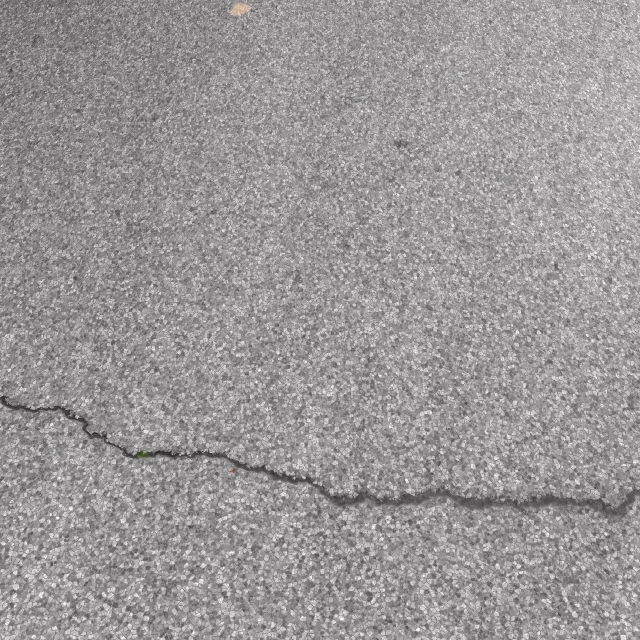
This texture is drawn by a three.js fragment shader. Its source:

```glsl
// Weathered asphalt seen at a slant, crossed by one ragged crack.
// Layered cellular noise makes the stones, which shrink with distance; broad
// gradients light the surface, and a sum of steps and sines shapes the crack.
varying vec2 vUv;

const vec3 CRACK_DARK = vec3(0.23, 0.22, 0.22);
const vec3 CRACK_DUST = vec3(0.36, 0.345, 0.35);
const vec3 CREAM = vec3(0.86, 0.75, 0.65);
const vec3 MOSS = vec3(0.29, 0.36, 0.13);
const vec3 RUST = vec3(0.50, 0.36, 0.31);

float hash(vec2 p) {
  vec3 q = fract(vec3(p.xyx) * 0.1031);
  q += dot(q, q.yzx + 33.33);
  return fract((q.x + q.y) * q.z);
}

// Nearest cell: x = its random value, y = gap to the next cell, z = distance.
vec3 cells(vec2 p) {
  vec2 home = floor(p);
  float near = 9.0, next = 9.0, tone = 0.0;
  for (int j = -1; j <= 1; j++) {
    for (int i = -1; i <= 1; i++) {
      vec2 id = home + vec2(float(i), float(j));
      vec2 seed = id + vec2(hash(id + 17.0), hash(id + 91.0));
      float d = length(seed - p);
      if (d < near) {
        next = near;
        near = d;
        tone = hash(id + 53.0);
      } else {
        next = min(next, d);
      }
    }
  }
  return vec3(tone, next - near, near);
}

// Stones of random brightness, parted by darker seams.
float stones(vec2 p, float seam) {
  vec3 c = cells(p);
  float body = smoothstep(0.0, 0.3, c.y);
  return (c.x - 0.5) * body - seam * (1.0 - body);
}

float spot(vec2 p, vec2 center, vec2 size) {
  vec2 d = (p - center) / size;
  return exp(-dot(d, d));
}

float bump(float x, float center, float width) {
  float d = (x - center) / width;
  return exp(-d * d);
}

float ripple(float x) {
  return 0.5 * sin(x * 83.0) + 0.35 * sin(x * 197.0 + 1.7) + 0.25 * sin(x * 431.0 + 0.6);
}

// Height of the crack at x: descending steps, then low waves.
float crackHeight(float x) {
  float y = 0.375 - 0.014 * smoothstep(0.0, 0.022, x);
  y -= 0.017 * smoothstep(0.08, 0.13, x) + 0.022 * smoothstep(0.127, 0.141, x);
  y -= 0.033 * smoothstep(0.135, 0.215, x) + 0.024 * smoothstep(0.345, 0.395, x);
  y -= 0.018 * smoothstep(0.40, 0.48, x) + 0.033 * smoothstep(0.48, 0.54, x);
  y += 0.011 * bump(x, 0.573, 0.018) + 0.016 * bump(x, 0.68, 0.035);
  y += 0.004 * bump(x, 0.88, 0.03) - 0.012 * bump(x, 0.958, 0.028);
  y += 0.018 * smoothstep(0.965, 1.0, x);
  return y + 0.0038 * ripple(x);
}

float crackDistance(vec2 p) {
  float y = crackHeight(p.x);
  float slope = (crackHeight(p.x + 0.002) - y) / 0.002;
  return abs(p.y - y) / sqrt(1.0 + slope * slope);
}

// Broad light: dim upper left, pale upper right, faint slanted bands.
float surfaceLight(vec2 p) {
  float light = 0.628;
  light -= 0.10 * (1.0 - smoothstep(-0.05, 0.5, p.x)) * smoothstep(0.1, 1.0, p.y);
  light -= 0.035 * spot(p, vec2(0.25, 1.05), vec2(0.3, 0.16));
  light += 0.075 * spot(p, vec2(0.98, 0.82), vec2(0.24, 0.32));
  float across = p.x - 0.45 * p.y;
  light += 0.008 * sin(across * 21.0 + sin(p.y * 9.0)) + 0.006 * sin(across * 47.0 + p.y * 13.0);
  return light;
}

void main() {
  vec2 p = vUv;
  float scale = 1.0 - 0.5 * p.y;
  vec2 ground = vec2((p.x - 0.5) / scale, -2.0 * log(scale)) + 3.0;

  // Coarse stones, fine grit and faint mottling.
  float grain = 0.34 * stones(ground * 132.0, 0.14) + 0.23 * stones(ground * 235.0 + 7.0, 0.1);
  float mottle = 0.045 * stones(ground * 38.0 + 21.0, 0.0);
  float tone = surfaceLight(p) + grain * mix(1.12, 0.72, p.y) + mottle;

  // Sparse bright chips and scattered dark pits.
  vec3 chip = cells(ground * 72.0 + 4.0);
  tone += 0.15 * step(0.93, chip.x) * (1.0 - smoothstep(0.12, 0.3, chip.z));
  vec3 pit = cells(ground * 19.0 + 11.0);
  tone -= 0.13 * smoothstep(0.72, 1.0, pit.x) * (1.0 - smoothstep(0.02, 0.2, pit.z));
  tone -= 0.22 * spot(p, vec2(0.625, 0.775), vec2(0.011, 0.006));
  vec3 color = vec3(tone + 0.002, tone - 0.004, tone);

  // Crack: thin and dark on the left, wider and dusty on the right.
  vec2 ragged = p + vec2(0.003 * sin(p.y * 310.0), 0.012 * grain);
  float d = crackDistance(ragged);
  float widen = smoothstep(0.2, 0.75, p.x);
  float width = mix(0.0026, 0.0075, widen) * (0.9 + 0.3 * sin(p.x * 61.0));
  float core = 1.0 - smoothstep(width * 0.5, width + 0.002, d);
  color *= 1.0 - mix(0.12, 0.27, widen) * exp(-d / mix(0.006, 0.010, widen));
  vec3 fill = mix(CRACK_DARK, CRACK_DUST, widen) + 0.35 * grain;
  color = mix(color, fill, 0.88 * core);

  // Moss, rusty debris and a pale patch near the far edge.
  color = mix(color, MOSS + 0.5 * grain, 0.85 * spot(ragged, vec2(0.225, 0.289), vec2(0.009, 0.005)));
  color = mix(color, RUST + grain, 0.7 * spot(ragged, vec2(0.365, 0.264), vec2(0.007, 0.004)));
  float patchMask = smoothstep(0.25, 0.55, spot(ragged, vec2(0.375, 0.985), vec2(0.015, 0.010)));
  color = mix(color, CREAM + 0.4 * grain, 0.85 * patchMask);

  gl_FragColor = vec4(clamp(color, 0.0, 1.0), 1.0);
}
```
